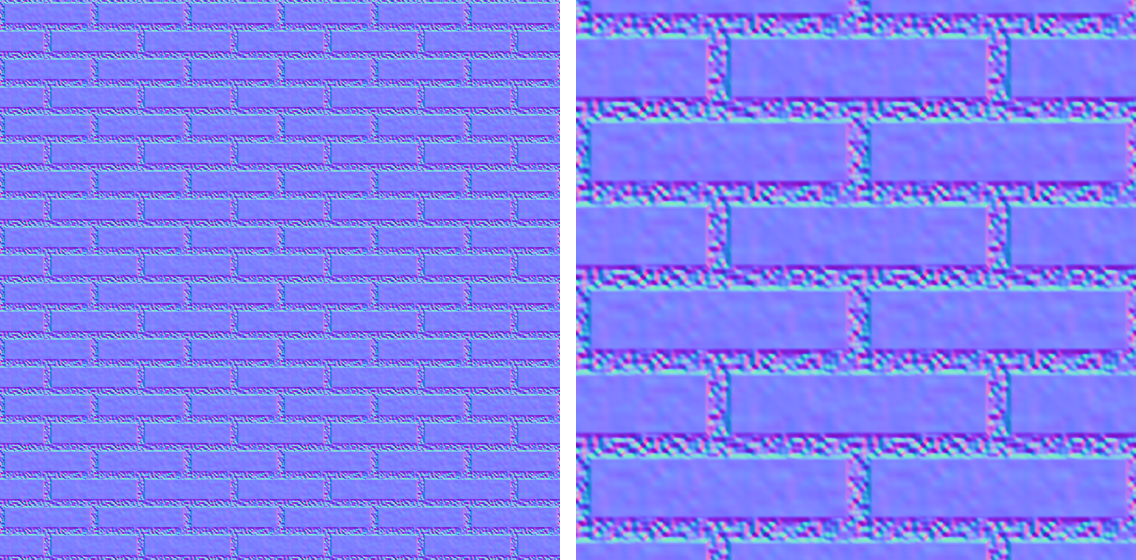
Left: the whole. Right: its middle third, enlarged.
Write a Shadertoy shader that draws this texture map.

```glsl
// Tangent-space normal map of a running-bond brick wall with rough mortar joints.

// Lengths are in brick courses: the canvas is 20 courses tall and 6 bricks wide.
const vec2 BRICK = vec2(10.0 / 3.0, 1.0);

float hash(vec2 cell) {
    vec3 q = fract(cell.xyx * vec3(0.1031, 0.1030, 0.0973));
    q += dot(q, q.yzx + 33.33);
    return fract((q.x + q.y) * q.z);
}

// Value noise that wraps every brick across and every two courses up.
float wrappedNoise(vec2 p, float frequency) {
    vec2 period = round(frequency * BRICK * vec2(1.0, 2.0));
    p *= frequency;
    vec2 cell = floor(p);
    vec2 f = p - cell;
    f = f * f * f * (f * (f * 6.0 - 15.0) + 10.0);
    vec2 low = mod(cell, period);
    vec2 high = mod(cell + 1.0, period);
    float bottom = mix(hash(low), hash(vec2(high.x, low.y)), f.x);
    float top = mix(hash(vec2(low.x, high.y)), hash(high), f.x);
    return mix(bottom, top, f.y) - 0.5;
}

// Signed distance to the brick face; alternate courses shift by half a brick.
float brickDistance(vec2 p) {
    float shifted = 1.0 - mod(floor(p.y), 2.0);
    p.x += 0.5 * BRICK.x * shifted;
    vec2 local = mod(p, BRICK) - vec2(1.698, 0.523);
    vec2 d = abs(local) - vec2(1.583, 0.411);
    return length(max(d, 0.0)) + min(max(d.x, d.y), 0.0);
}

float wallHeight(vec2 p) {
    float grain = wrappedNoise(p, 15.0);
    float face = 1.0 - smoothstep(-0.075, 0.0, brickDistance(p) + 0.012 * grain);

    // Gentle dents on the clay, coarse grit in the joints.
    float clay = 0.016 * wrappedNoise(p, 4.5) + 0.009 * wrappedNoise(p + 0.37, 9.0);
    float mortar = 0.095 * grain;
    return 0.048 * face + mix(mortar, clay, face);
}

void mainImage(out vec4 fragColor, in vec2 fragCoord) {
    vec2 p = 20.0 * fragCoord / iResolution.xy;

    // Central differences turn height into slope and soften the finest grain.
    vec2 e = vec2(0.02, 0.0);
    vec2 slope = vec2(wallHeight(p + e.xy) - wallHeight(p - e.xy),
                      wallHeight(p + e.yx) - wallHeight(p - e.yx)) / (2.0 * e.x);

    vec3 normal = normalize(vec3(-slope, 1.0));
    fragColor = vec4(0.5 + 0.5 * normal, 1.0);
}
```
